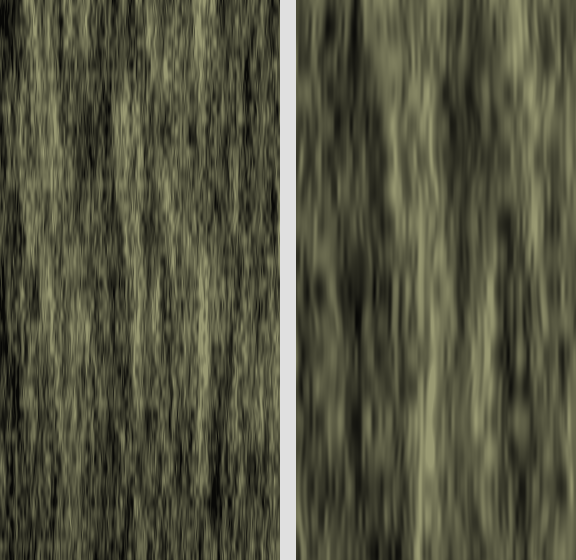
Left: the whole. Right: its middle third, enlarged.
Write a Shadertoy shader that draws this texture.

```glsl
float hash(vec2 cell) {
    return fract(sin(dot(cell, vec2(127.1, 311.7))) * 43758.5453);
}

// Smoothly interpolated value noise in 0..1
float valueNoise(vec2 p) {
    vec2 cell = floor(p);
    vec2 f = fract(p);
    vec2 blend = f * f * (3.0 - 2.0 * f);
    float low = mix(hash(cell), hash(cell + vec2(1.0, 0.0)), blend.x);
    float high = mix(hash(cell + vec2(0.0, 1.0)), hash(cell + vec2(1.0, 1.0)), blend.x);
    return mix(low, high, blend.y);
}

// Layered noise, each octave twice as fine, normalised to 0..1
float fiberNoise(vec2 p, int octaves, float gain) {
    float sum = 0.0;
    float total = 0.0;
    float weight = 1.0;
    for (int i = 0; i < octaves; i++) {
        sum += weight * valueNoise(p);
        total += weight;
        weight *= gain;
        p = p * 2.0 + vec2(17.3, 9.7);
    }
    return sum / total;
}

// Sideways sway that makes the fibers lean and cross
float sway(vec2 p, vec2 frequency, float amount) {
    return amount * (valueNoise(p * frequency + 31.0) - 0.5);
}

vec3 fiberColor(float fiber, float meanTone, float contrast) {
    const vec3 olive = vec3(1.0, 1.0, 0.745);
    float tone = meanTone + contrast * (fiber - 0.5);
    return olive * clamp(tone, 0.03, 0.6);
}

void mainImage(out vec4 fragColor, in vec2 fragCoord) {
    vec2 uv = fragCoord / iResolution.x;
    uv.x += sway(uv, vec2(24.0, 12.0), 0.006);

    // Long vertical streaks: many cells across, few along
    const vec2 streakFrequency = vec2(8.0, 0.8);
    float fiber = fiberNoise(uv * streakFrequency, 6, 1.05);

    fragColor = vec4(fiberColor(fiber, 0.295, 1.29), 1.0);
}
```
